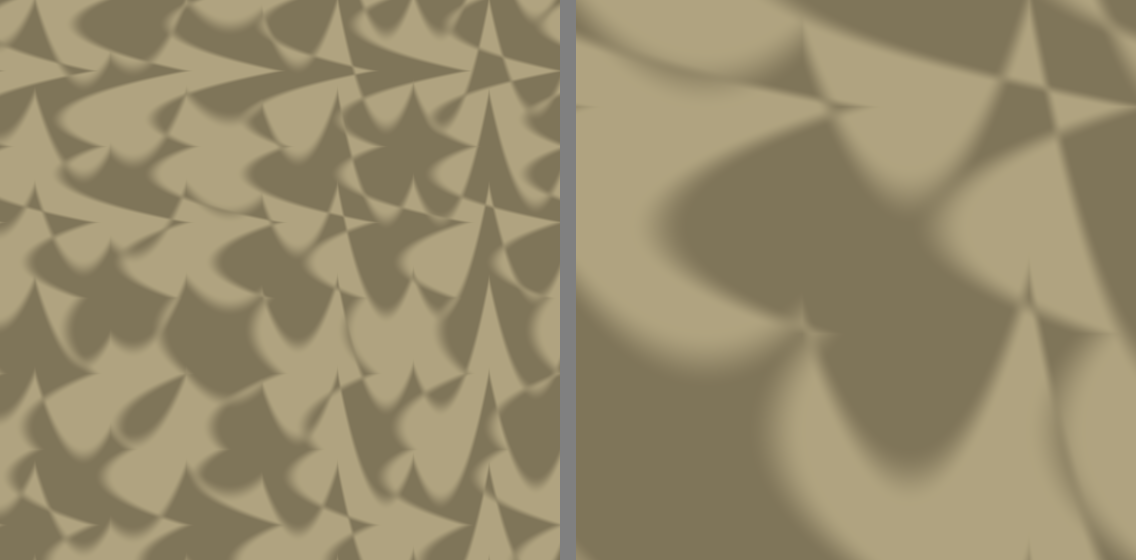
Left: the whole. Right: its middle third, enlarged.
Give the GLSL for this pattern, as a WebGL 1 fragment shader.

```glsl
precision highp float;

uniform vec2 u_resolution;

const vec3 LIGHT_SAND = vec3(0.69, 0.64, 0.50);
const vec3 DARK_OLIVE = vec3(0.498, 0.457, 0.348);

const float TILES = 6.0;          // checker tiles across the canvas
const float EDGE_SOFTNESS = 0.33; // half width of the tile edge, in sine units
const float ARCH_FREQUENCY = 3.7; // wide arches across the canvas
const float ARCH_OFFSET = 0.0625; // position of the first cusp
const float WIDE_DEPTH = 0.156;   // largest shift by the wide arches
const float NARROW_DEPTH = 0.104; // largest shift by the narrow arches

// Chirp hash settings: rate, centre, phase
const vec3 WIDE_CHIRP = vec3(1.65, 0.833, -2.417);
const vec3 NARROW_CHIRP = vec3(0.4, 4.5, -0.5);

// Irregular height from 0 to 1 for each numbered cell
float chirpHash(float cell, vec3 chirp) {
  float d = cell - chirp.y;
  return 0.5 + 0.5 * cos(chirp.x * d * d + chirp.z);
}

// Row of parabolic arches that meet in sharp cusps
float arches(float t, vec3 chirp) {
  float f = fract(t);
  return 4.0 * f * (1.0 - f) * chirpHash(floor(t), chirp);
}

// Two octaves of arches, sharing their cusps
float cuspedShift(float position) {
  float t = (position - ARCH_OFFSET) * ARCH_FREQUENCY;
  return WIDE_DEPTH * arches(t, WIDE_CHIRP)
       + NARROW_DEPTH * arches(2.0 * t, NARROW_CHIRP);
}

// Soft square wave from -1 to 1
vec2 softSquare(vec2 p) {
  vec2 wave = sin(3.14159 * p);
  return 2.0 * smoothstep(-EDGE_SOFTNESS, EDGE_SOFTNESS, wave) - 1.0;
}

void main() {
  vec2 uv = gl_FragCoord.xy / u_resolution;

  // Shift each axis by a profile of the other one
  vec2 warped = uv + vec2(cuspedShift(uv.y), cuspedShift(uv.x));

  // Soft checkerboard: equal signs give the dark tiles
  vec2 sides = softSquare(warped * TILES);
  float darkness = 0.5 + 0.5 * sides.x * sides.y;

  gl_FragColor = vec4(mix(LIGHT_SAND, DARK_OLIVE, darkness), 1.0);
}
```
